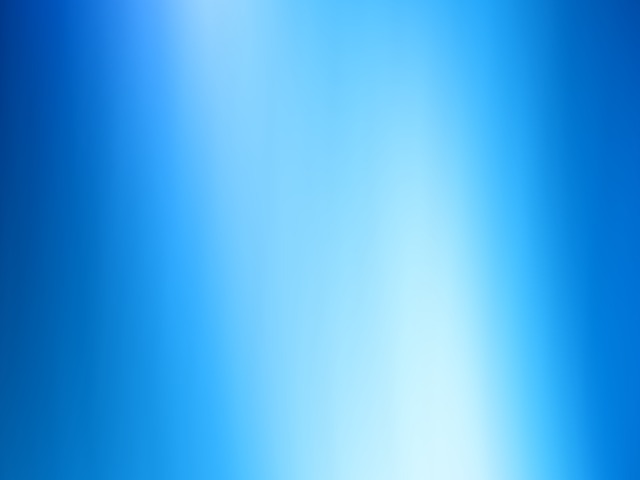
This background is drawn by a WebGL 1 fragment shader. Its source:

```glsl
precision highp float;

uniform vec2 u_resolution;

#define STOPS 11
#define STREAK_GAIN 0.003
#define STREAK_DENSITY 70.0
#define STREAK_BEND 1.6

// Each stop holds a colour in rgb and its horizontal place in a.
// A parabola through three heights bends both up the canvas.
vec4 bend(vec4 low, vec4 middle, vec4 top, float y) {
  return low * (1.0 - y) * (1.0 - 2.0 * y)
       + middle * 4.0 * y * (1.0 - y)
       + top * y * (2.0 * y - 1.0);
}

vec3 slope(vec4 before, vec4 after) {
  return (after.rgb - before.rgb) / (after.a - before.a);
}

// Cubic Hermite blend from stop b to stop c, with a and d as neighbours
vec3 blend(vec4 a, vec4 b, vec4 c, vec4 d, float x) {
  float span = c.a - b.a;
  float t = clamp((x - b.a) / span, 0.0, 1.0);
  float rest = 1.0 - t;
  vec3 curve = mix(b.rgb, c.rgb, t * t * (3.0 - 2.0 * t));
  return curve + span * t * rest * (slope(a, c) * rest - slope(b, d) * t);
}

vec3 lightCurtain(vec2 p) {
  vec4 s[STOPS];

  // Dark left side and its blue rim
  s[1] = bend(vec4(0.00, 0.38, 0.67, 0.00), vec4(0.00, 0.28, 0.57, 0.00),
              vec4(0.00, 0.22, 0.55, 0.00), p.y);
  s[2] = bend(vec4(0.03, 0.50, 0.82, 0.15), vec4(0.00, 0.41, 0.74, 0.12),
              vec4(0.00, 0.36, 0.77, 0.10), p.y);
  s[3] = bend(vec4(0.22, 0.71, 1.00, 0.345), vec4(0.19, 0.66, 0.99, 0.27),
              vec4(0.29, 0.64, 1.00, 0.225), p.y);

  // Upper glow, pale middle and lower glow
  s[4] = bend(vec4(0.55, 0.86, 1.00, 0.46), vec4(0.46, 0.80, 1.00, 0.38),
              vec4(0.59, 0.83, 1.00, 0.33), p.y);
  s[5] = bend(vec4(0.76, 0.94, 1.00, 0.58), vec4(0.58, 0.87, 1.00, 0.55),
              vec4(0.36, 0.77, 1.00, 0.50), p.y);
  s[6] = bend(vec4(0.80, 0.95, 1.00, 0.74), vec4(0.67, 0.91, 1.00, 0.68),
              vec4(0.30, 0.74, 1.00, 0.64), p.y);

  // Right rim and deep blue side
  s[7] = bend(vec4(0.28, 0.76, 1.00, 0.865), vec4(0.24, 0.73, 1.00, 0.81),
              vec4(0.12, 0.63, 0.96, 0.77), p.y);
  s[8] = bend(vec4(0.04, 0.55, 0.91, 0.94), vec4(0.01, 0.50, 0.86, 0.91),
              vec4(0.00, 0.41, 0.76, 0.89), p.y);
  s[9] = bend(vec4(0.00, 0.45, 0.83, 1.00), vec4(0.00, 0.43, 0.82, 1.00),
              vec4(0.00, 0.30, 0.66, 1.00), p.y);

  // Mirrored neighbours beyond both sides
  s[0] = 2.0 * s[1] - s[2];
  s[10] = 2.0 * s[9] - s[8];

  vec3 color = s[1].rgb;
  for (int i = 1; i < STOPS - 2; i++) {
    if (p.x >= s[i].a) {
      color = blend(s[i - 1], s[i], s[i + 1], s[i + 2], p.x);
    }
  }
  return color;
}

// Faint upright streaks from layered sines
float streaks(vec2 p) {
  float sum = 0.0;
  float scale = 1.0;
  for (int i = 0; i < 3; i++) {
    sum += sin(p.x * STREAK_DENSITY * scale + STREAK_BEND * sin(p.y * 4.0 * scale)) / scale;
    scale *= 1.7;
  }
  return sum;
}

void main() {
  vec2 p = gl_FragCoord.xy / u_resolution;
  vec3 color = lightCurtain(p) + STREAK_GAIN * streaks(p);
  gl_FragColor = vec4(clamp(color, 0.0, 1.0), 1.0);
}
```
